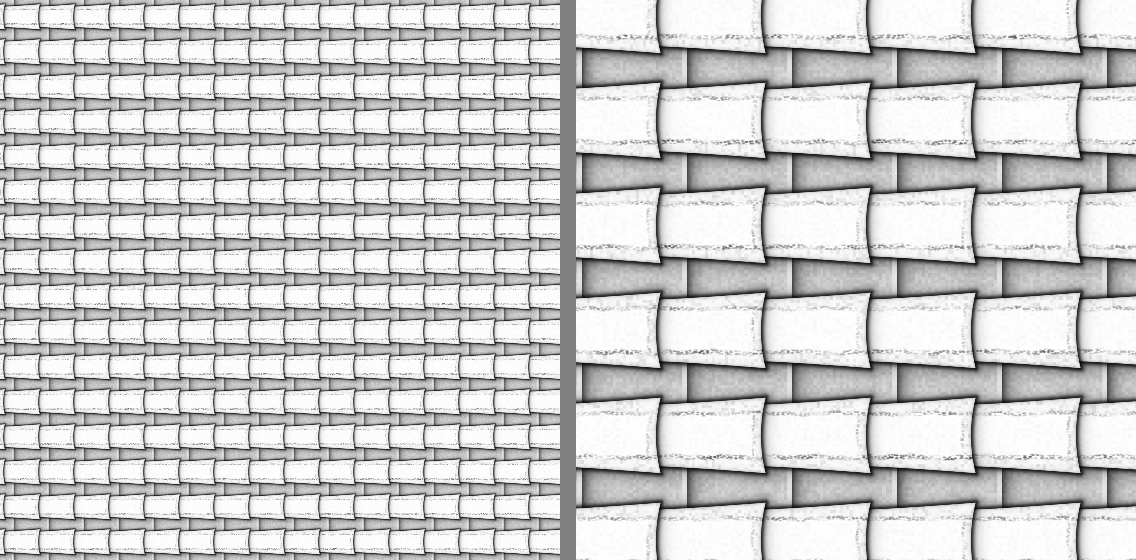
Left: the whole. Right: its middle third, enlarged.
This pattern is drawn by a WebGL 2 fragment shader. Its source:

```glsl
#version 300 es
precision highp float;
// Roof of flared cover tiles lying over grey pans, 16 by 16 repeats.
// Each tile is a distance shape with a hollow front end; dark outlines and
// soft shadows come from that distance, worn seams from cellular noise.

uniform vec2 u_resolution;
out vec4 outColor;

const float REPEATS = 16.0;
const float GRAINS = 32.0;        // grain cells per repeat
const float ROW_SHIFT = 0.02;     // tile axis above the cell middle
const float TILE_SHIFT = 0.14;    // front corners within the cell
const float PAN_SHIFT = 0.39;     // pan joints within the cell
const float BACK_HALF = 0.295;    // half height at the narrow end
const float FRONT_HALF = 0.36;    // half height at the wide end
const float HOLLOW = 0.045;       // depth of the curved front end
const vec3 TILE_WHITE = vec3(0.995);
const vec3 PAN_GREY = vec3(0.8);
const vec3 LIP_GREY = vec3(0.92);

vec2 hash2(vec2 p) {
    vec2 k = vec2(dot(p, vec2(127.1, 311.7)), dot(p, vec2(269.5, 183.3)));
    return fract(sin(k) * 4375.85);
}

// Distance to the nearest scattered point
float cellular(vec2 p, vec2 seed) {
    vec2 cell = floor(p);
    float nearest = 2.0;
    for (int j = -1; j <= 1; j++) {
        for (int i = -1; i <= 1; i++) {
            vec2 c = cell + vec2(i, j);
            nearest = min(nearest, length(c + hash2(c + seed * 7.0) - p));
        }
    }
    return nearest;
}

float wobble(float x, float phase) {
    return 0.007 * sin(x * 11.0 + phase) + 0.005 * sin(x * 29.0 + phase * 2.3);
}

// Worn stretches along a seam, 0 to 1
float patches(float x, float phase) {
    return 0.6 + 0.25 * sin(x * 9.0 + phase) + 0.15 * sin(x * 23.0 - phase * 1.7);
}

float fineLine(float offset, float width) {
    return 1.0 - smoothstep(0.2 * width, width, abs(offset));
}

// Position of the hollow front end at height v
float frontEdge(float v) {
    float s = min(abs(v) / FRONT_HALF, 1.0);
    return 1.0 - HOLLOW * (1.0 - s * s);
}

float tileDistance(vec2 q) {
    float t = clamp(q.x, 0.0, 1.0);
    float side = abs(q.y) - mix(BACK_HALF, FRONT_HALF, pow(t, 1.2));
    float ends = max(q.x - frontEdge(q.y), -q.x - 0.1);
    return length(max(vec2(side, ends), 0.0)) + min(max(side, ends), 0.0);
}

// Dark core at the outline, then a short soft falloff
float shadow(float d) {
    float x = max(d, 0.0);
    float core = 1.0 - 0.68 * exp(-x * x / 0.0009);
    return core * (1.0 - 0.55 * exp(-x / 0.045));
}

// Grey channel with a pale lip and a shadow beyond it
vec3 panColor(vec2 p, float grain, float px) {
    float s = fract(p.x - PAN_SHIFT);
    float height = fract(p.y - ROW_SHIFT + 0.5) - 0.5;
    float lip = smoothstep(0.96 - px, 0.96, s) * (1.0 - smoothstep(1.0 - 0.5 * px, 1.0, s));
    float shade = 1.0 - 0.7 * exp(-s / 0.07) * smoothstep(0.0, 0.5 * px, s);
    shade *= 1.0 - 0.6 * height + 0.12 * (grain - 0.5);
    return mix(PAN_GREY * shade, LIP_GREY, lip * 0.8);
}

// White face, faintly grained rims and broken seam lines
vec3 tileColor(vec2 q, float d, vec2 id, float grain) {
    vec2 trait = hash2(id + 3.0);
    float phase = 6.28 * trait.x;
    float inset = frontEdge(q.y) - q.x;
    float flare = 0.2 + 0.015 * q.x;
    float rim = smoothstep(flare, flare + 0.02, abs(q.y));
    float lip = 1.0 - smoothstep(0.045, 0.07, inset);
    float crumbs = cellular(q * vec2(30.0, 44.0), id);
    float worn = smoothstep(0.7, 0.2, crumbs);

    float top = fineLine(q.y - flare - wobble(q.x, phase), 0.028);
    float bottom = fineLine(q.y + flare - wobble(q.x, phase + 2.0), 0.032);
    float front = fineLine(inset - 0.075 - wobble(q.y, phase), 0.025) * (1.0 - rim);
    top *= 0.5 * patches(q.x, phase);
    bottom *= 0.7 * patches(q.x, phase + 4.0);
    front *= 0.35 * patches(q.y * 2.0, phase);
    float seams = max(max(top, bottom), front) * mix(0.6, 1.0, trait.y);

    float border = max(rim, lip);
    float shade = 1.0 - 0.015 * border - seams * worn;
    shade -= 0.2 * exp(d / 0.014);
    shade -= grain * grain * grain * mix(0.025, 0.11, border);
    return TILE_WHITE * shade;
}

void main() {
    vec2 p = gl_FragCoord.xy / u_resolution * REPEATS;
    float px = REPEATS / min(u_resolution.x, u_resolution.y);
    vec2 grid = p - vec2(TILE_SHIFT, ROW_SHIFT);
    vec2 cell = floor(grid);
    vec2 local = fract(grid) - vec2(0.0, 0.5);
    float grain = hash2(floor(p * GRAINS)).x;

    vec3 color = panColor(p, grain, px);
    // Right to left, so each front end overlaps the next tile
    for (int k = 1; k >= -1; k--) {
        vec2 q = local - vec2(k, 0.0);
        vec2 id = mod(cell + vec2(k, 0.0), REPEATS);
        float d = tileDistance(q);
        float cover = 1.0 - smoothstep(-0.4 * px, 0.4 * px, d);
        color = mix(color * shadow(d), tileColor(q, d, id, grain), cover);
    }
    outColor = vec4(clamp(color, 0.0, 1.0), 1.0);
}
```
